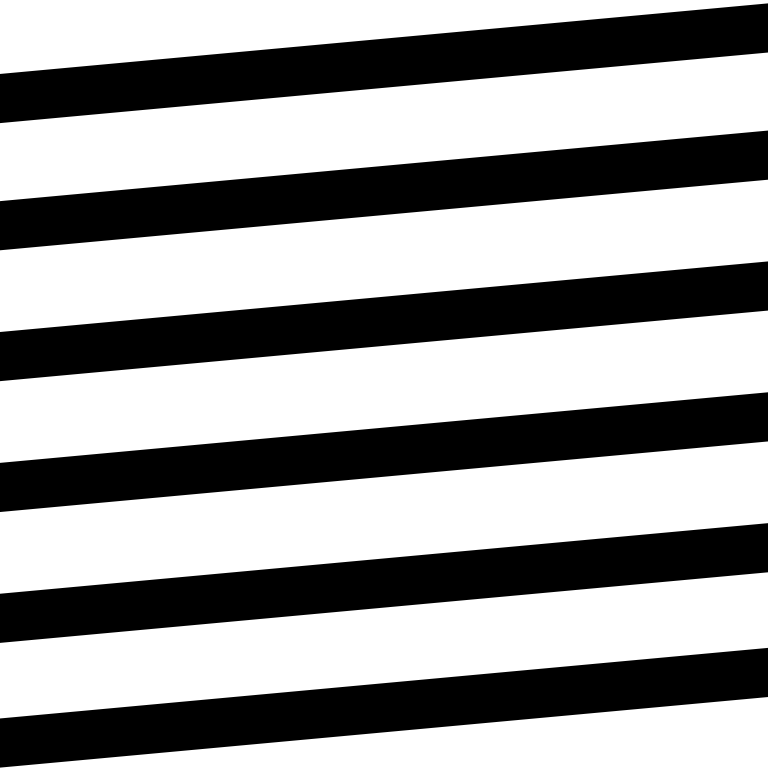
Give the GLSL for this pattern, as a Shadertoy shader.

```glsl
// Six slanted black bands on white, with the outermost two nudged inward.

const float BAND_COUNT = 6.0;
const float SLOPE = 0.0919;         // rise per unit of width
const float PITCH = 0.1704;         // vertical spacing of the bands
const float MIDDLE = 0.4505;        // height of the stack's centre at the left edge
const float BAND_HEIGHT = 0.0640;   // vertical thickness of one band
const float LOWEST_NUDGE = 0.0080;
const float HIGHEST_NUDGE = -0.0048;
const vec3 PAPER = vec3(1.0);
const vec3 INK = vec3(0.0);

// Height of a band's centre line at the left edge.
float bandCentre(float index, float count) {
    float last = count - 1.0;
    float centre = MIDDLE + (index - 0.5 * last) * PITCH;
    centre += LOWEST_NUDGE * (1.0 - step(0.5, index));
    centre += HIGHEST_NUDGE * step(last - 0.5, index);
    return centre;
}

// Signed distance to an endless slanted band.
float bandDistance(vec2 p, float centre, float slope, float height) {
    float vertical = abs(p.y - slope * p.x - centre) - 0.5 * height;
    return vertical / sqrt(1.0 + slope * slope);
}

// Edge coverage over one pixel.
float coverage(float dist, float pixel) {
    return clamp(0.5 - dist / pixel, 0.0, 1.0);
}

void mainImage(out vec4 fragColor, in vec2 fragCoord) {
    vec2 p = fragCoord / iResolution.y;
    float pixel = 1.0 / iResolution.y;

    // Nearest band wins.
    float dist = 1.0;
    for (float i = 0.0; i < BAND_COUNT; i++) {
        float centre = bandCentre(i, BAND_COUNT);
        dist = min(dist, bandDistance(p, centre, SLOPE, BAND_HEIGHT));
    }

    fragColor = vec4(mix(PAPER, INK, coverage(dist, pixel)), 1.0);
}
```
